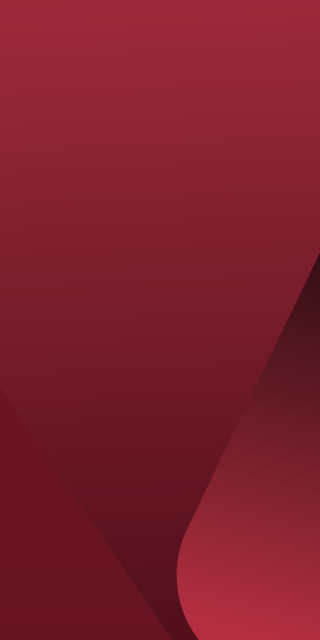
Write a Shadertoy shader that draws this background.

```glsl
// Crimson backdrop: a vertical gradient with a faint wedge at the lower left
// and a large slanted, round-ended panel at the lower right.
// Shapes are signed distances; lengths are in canvas widths, origin lower left.

// Backdrop gradient, from BACK_LOW at height 0.07 to BACK_HIGH at the top
const vec3 BACK_LOW = vec3(0.325, 0.063, 0.105);
const vec3 BACK_HIGH = vec3(0.615, 0.163, 0.232);
const vec2 BACK_SPAN = vec2(0.07, 2.0);
const float BACK_TILT = -0.05;

// Wedge below the line from WEDGE_LEFT to WEDGE_FOOT
const vec2 WEDGE_LEFT = vec2(0.0, 0.789);
const vec2 WEDGE_FOOT = vec2(0.539, 0.0);
const vec3 WEDGE_LOW = vec3(0.405, 0.080, 0.133);
const vec3 WEDGE_HIGH = vec3(0.422, 0.083, 0.133);

// Panel: a thick ray with a round lower end
const vec2 PANEL_CENTER = vec2(0.883, 0.203);
const vec2 PANEL_AXIS = vec2(0.433, 0.901);
const float PANEL_RADIUS = 0.331;
const vec3 PANEL_LOW = vec3(0.700, 0.182, 0.252);
const vec3 PANEL_MID = vec3(0.390, 0.105, 0.145);
const vec3 PANEL_HIGH = vec3(0.210, 0.055, 0.080);
const vec3 PANEL_STOPS = vec3(0.03, 0.77, 1.25);
const float PANEL_TILT = 0.25;
const float PANEL_PIVOT = 0.78;

// Position of x within the range a..b, clamped to 0..1
float ramp(float a, float b, float x) {
    return clamp((x - a) / (b - a), 0.0, 1.0);
}

// Signed distance to the line a-b, negative below it when a is to the left
float lineDistance(vec2 p, vec2 a, vec2 b) {
    vec2 along = normalize(b - a);
    return dot(p - a, vec2(-along.y, along.x));
}

// Signed distance to a ray of the given radius
float rayDistance(vec2 p, vec2 start, vec2 axis, float radius) {
    vec2 q = p - start;
    return length(q - axis * max(dot(q, axis), 0.0)) - radius;
}

// Coverage of a shape, smoothed over one pixel
float coverage(float distance) {
    return clamp(0.5 - distance * iResolution.x, 0.0, 1.0);
}

vec3 panelColor(vec2 p) {
    float h = p.y + PANEL_TILT * (p.x - PANEL_PIVOT);
    vec3 lower = mix(PANEL_LOW, PANEL_MID, ramp(PANEL_STOPS.x, PANEL_STOPS.y, h));
    return mix(lower, PANEL_HIGH, ramp(PANEL_STOPS.y, PANEL_STOPS.z, h));
}

void mainImage(out vec4 fragColor, in vec2 fragCoord) {
    vec2 p = fragCoord / iResolution.x;

    // Backdrop
    float h = p.y + BACK_TILT * (p.x - 0.5);
    vec3 color = mix(BACK_LOW, BACK_HIGH, ramp(BACK_SPAN.x, BACK_SPAN.y, h));

    // Left wedge
    vec3 wedge = mix(WEDGE_LOW, WEDGE_HIGH, ramp(0.0, WEDGE_LEFT.y, p.y));
    color = mix(color, wedge, coverage(lineDistance(p, WEDGE_LEFT, WEDGE_FOOT)));

    // Right panel
    float panel = rayDistance(p, PANEL_CENTER, PANEL_AXIS, PANEL_RADIUS);
    color = mix(color, panelColor(p), coverage(panel));

    fragColor = vec4(color, 1.0);
}
```
